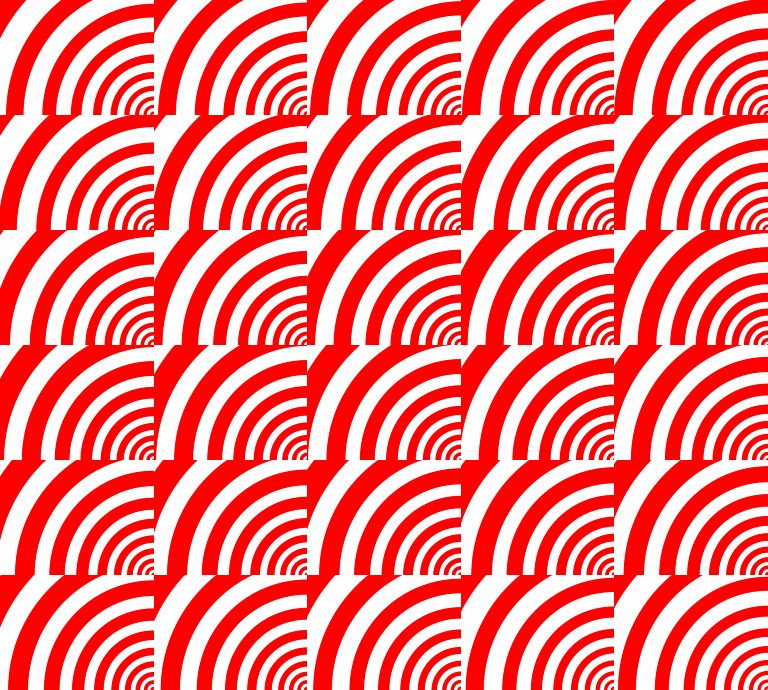
This pattern is drawn by a Shadertoy shader. Its source:

```glsl
// Red and white quarter rings in a grid, swelling outward from tile to tile.

const vec2  GRID        = vec2(5.0, 6.0);        // tiles across and down
const vec3  RED         = vec3(1.0, 0.0, 0.0);
const vec3  WHITE       = vec3(1.0, 0.995, 0.995);
const float CORE        = 0.179;   // radius offset of the log spacing, in tile heights
const float LOG_PERIOD  = 0.243;   // log-radius step from ring to ring
const float FIRST_PHASE = 0.337;   // centre of a red ring in the first tile, in periods
const float PHASE_STEP  = 0.0365;  // outward shift per tile, in periods
const float RED_SHARE   = 0.5;     // mean red part of a period
const float SLOW_SWING  = 0.055;   // change of red share over the whole sheet
const float FAST_SWING  = 0.018;   // change of red share over ten tiles
const float EDGE_PIXELS = 1.2;     // width of the softened edge
const float TAU         = 6.2831853;

// Red part of each period, varied with the tile number by layered sines.
float redShare(float index) {
    float slow = cos(TAU * (index - 19.0) / 30.0);
    float fast = cos(TAU * (index - 3.5) / 10.0);
    return RED_SHARE + SLOW_SWING * slow + FAST_SWING * fast;
}

// Signed distance to the red rings, negative inside, in tile heights.
float ringDistance(float radius, float phase, float share) {
    float shifted = radius + CORE;
    float cycle = log(shifted) / LOG_PERIOD - phase;
    float fromCentre = abs(fract(cycle + 0.5) - 0.5);
    return (fromCentre - 0.5 * share) * LOG_PERIOD * shifted;
}

void mainImage(out vec4 fragColor, in vec2 fragCoord) {
    // Tiles, numbered along the rows from the top left
    vec2 grid = fragCoord / iResolution.xy * GRID;
    vec2 cell = floor(grid);
    vec2 local = grid - cell;
    float index = cell.x + GRID.x * (GRID.y - 1.0 - cell.y);

    // Circles around the lower right corner of the tile
    vec2 tileSize = iResolution.xy / GRID;
    float aspect = tileSize.x / tileSize.y;
    float radius = length(vec2((1.0 - local.x) * aspect, local.y));

    // Rings with softened edges
    float phase = FIRST_PHASE + PHASE_STEP * index;
    float dist = ringDistance(radius, phase, redShare(index));
    float halfEdge = 0.5 * EDGE_PIXELS / tileSize.y;
    float white = smoothstep(-halfEdge, halfEdge, dist);

    fragColor = vec4(mix(RED, WHITE, white), 1.0);
}
```
